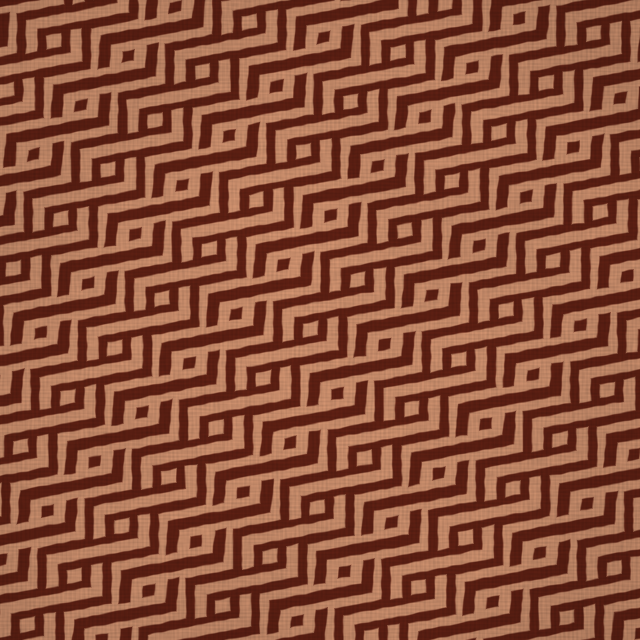
Write a Shadertoy shader that draws this pattern.

```glsl
// Woven cloth with counterchanged diagonal ribbons of slanted hooks and small squares.

const float CANVAS = 64.0;                  // canvas height in thread units
const vec2 ORIGIN = vec2(33.4, 33.55);      // centre of one pale hook
const float SLOPE = 0.19;                   // rise of the slanted bars
const vec2 ALONG = vec2(4.717, 4.03);       // next hook in a ribbon (sheared space)
const vec2 ACROSS = vec2(7.42, -2.93);      // next ribbon, colours swapped

const vec3 PALE = vec3(0.735, 0.515, 0.392);
const vec3 RUST = vec3(0.337, 0.114, 0.068);

float hash(vec2 p) {
    vec3 q = fract(p.xyx * vec3(0.1031, 0.1030, 0.0973));
    q += dot(q, q.yzx + 33.33);
    return fract((q.x + q.y) * q.z);
}

vec2 gradient(vec2 cell) {
    float angle = 6.2832 * hash(cell);
    return vec2(cos(angle), sin(angle));
}

float gradientNoise(vec2 p) {
    vec2 i = floor(p), f = fract(p);
    vec2 u = f * f * f * (f * (f * 6.0 - 15.0) + 10.0);
    vec2 e = vec2(1.0, 0.0);
    float low = mix(dot(gradient(i), f), dot(gradient(i + e), f - e), u.x);
    float high = mix(dot(gradient(i + e.yx), f - e.yx), dot(gradient(i + 1.0), f - 1.0), u.x);
    return mix(low, high, u.y);
}

float sdBox(vec2 p, vec2 halfSize) {
    vec2 d = abs(p) - halfSize;
    return length(max(d, 0.0)) + min(max(d.x, d.y), 0.0);
}

float coverage(float d, float blur) {
    return 1.0 - smoothstep(-blur, blur, d);
}

// Bar with one leg down at the left and one leg up at the right
float sdHook(vec2 p) {
    vec2 leg = vec2(4.58, 1.10), legSize = vec2(0.583, 1.66);
    float bar = sdBox(p, vec2(5.163, 0.56));
    return min(bar, min(sdBox(p + leg, legSize), sdBox(p - leg, legSize)));
}

// Chain of hooks, with a square enclosed between each pair
float sdChain(vec2 p, float lean, float squareSize) {
    float nearest = round(p.y / ALONG.y);
    float d = 1e3;
    for (int i = -1; i <= 1; i++) {
        vec2 q = p - (nearest + float(i)) * ALONG;
        q.x -= lean * q.y;
        vec2 s = q + 0.5 * ALONG - vec2(-lean * 0.5 * ALONG.y, 0.0);
        s.x -= 2.0 * lean * 0.5 * ALONG.y;
        d = min(d, min(sdHook(q), sdBox(s, vec2(squareSize, 0.92 * squareSize))));
    }
    return d;
}

// Endless staircase, negative on its lower right side
float sdStairs(vec2 p) {
    p += 0.5 * vec2(ALONG.x + ACROSS.x, ACROSS.y);
    float nearest = floor(p.x / ALONG.x);
    float d = 1e3;
    for (int i = -1; i <= 1; i++) {
        vec2 q = p - (nearest + float(i)) * ALONG;
        d = min(d, max(-q.x, q.y));
    }
    return d;
}

// 0 is rust, 1 is pale
float ribbonTone(vec2 p, float blur) {
    float area = ACROSS.x * ALONG.y - ACROSS.y * ALONG.x;
    float nearest = round((p.x * ALONG.y - p.y * ALONG.x) / area);
    float tone = 0.0;
    for (int i = -1; i <= 1; i++) {
        float index = nearest + float(i);
        float swapped = mod(index, 2.0);
        vec2 q = p - index * ACROSS;
        float ribbon = max(sdStairs(q), -sdStairs(q - ACROSS));
        float chain = sdChain(q, 0.09 * swapped, mix(0.74, 0.60, swapped));
        float motif = coverage(chain, blur);
        tone += coverage(ribbon, blur) * mix(motif, 1.0 - motif, swapped);
    }
    return clamp(tone, 0.0, 1.0);
}

// Fine rib of the cloth with uneven threads
float weave(vec2 p) {
    float rows = sin(p.y * 16.0 + gradientNoise(p * 0.4));
    float columns = sin(p.x * 14.0 + gradientNoise(p.yx * 0.4));
    float slubs = gradientNoise(p * vec2(0.7, 5.0)) + gradientNoise(p * vec2(5.0, 0.7));
    return 0.022 * rows + 0.022 * columns + 0.06 * slubs;
}

void mainImage(out vec4 fragColor, in vec2 fragCoord) {
    vec2 uv = fragCoord / iResolution.xy;
    vec2 cloth = fragCoord / iResolution.y * CANVAS;

    // Slightly uneven printed edges
    vec2 wobble = vec2(gradientNoise(cloth * 0.9), gradientNoise(cloth * 0.9 + 57.0));
    vec2 p = cloth - ORIGIN + 0.13 * wobble;
    p.y -= SLOPE * p.x;

    float blur = max(0.11, 0.75 * CANVAS / iResolution.y);
    vec3 color = mix(RUST, PALE, ribbonTone(p, blur));

    // Thread relief and soft uneven light
    float light = 1.04 - 0.24 * dot(uv - 0.5, uv - 0.5) + 0.05 * gradientNoise(uv * 4.0);
    color *= light + weave(cloth);
    fragColor = vec4(color, 1.0);
}
```
